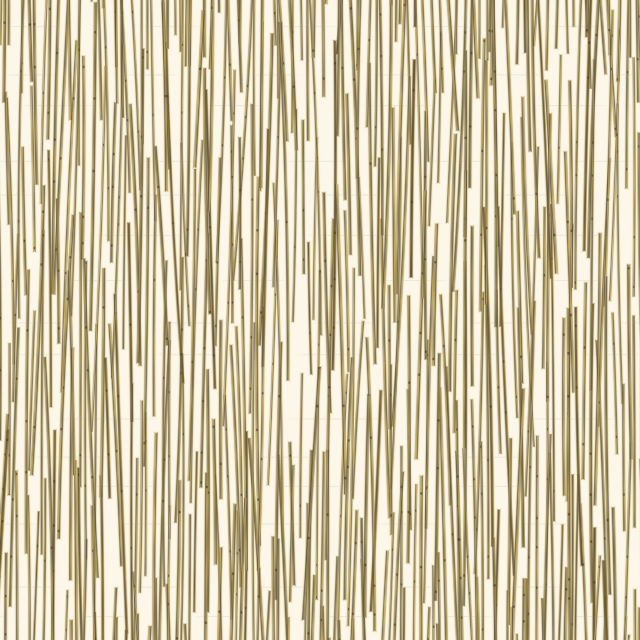
Give the GLSL for this texture, as a Shadertoy shader.

```glsl
// Upright dry grass stalks scattered over cream paper with faint cross threads.
// Interleaved columns each hold one thin, tilted, slightly bowed stalk per cell;
// a stalk has a gold body, dark rims, rare knots and a pale warm halo.
#define LAYERS 4
#define COLUMNS 26.0
#define CELL_HEIGHT 0.38
#define LENGTH_RANGE vec2(0.10, 0.29)
#define WIDTH_RANGE vec2(0.0011, 0.0021)
#define TILT 0.055
#define BOW 0.12
#define SOFTNESS 0.0017
#define HALO_SIZE 0.0034
#define KNOT_SPACING 0.07
#define THREAD_SPACING 0.066

const vec3 PAPER = vec3(0.988, 0.967, 0.912);
const vec3 WARM = vec3(0.92, 0.875, 0.72);
const vec3 GOLD = vec3(0.66, 0.58, 0.34);
const vec3 OLIVE = vec3(0.57, 0.51, 0.32);
const vec3 BROWN = vec3(0.45, 0.36, 0.17);
const vec3 RIM = vec3(0.36, 0.31, 0.21);
const vec3 KNOT = vec3(0.26, 0.20, 0.09);

vec4 hash4(vec2 p) {
    vec4 q = fract(p.xyxy * vec4(0.1031, 0.1030, 0.0973, 0.1099));
    q += dot(q, q.wzxy + 33.33);
    return fract((q.xxyz + q.yzzw) * q.zywx);
}

// Paper with broken, barely visible horizontal threads
vec3 paperColor(vec2 uv, float soft) {
    float row = floor(uv.y / THREAD_SPACING);
    vec4 r = hash4(vec2(row, 7.0));
    float y = (row + 0.2 + 0.6 * r.x) * THREAD_SPACING;
    float line = 1.0 - smoothstep(0.0, soft, abs(uv.y - y));
    float broken = smoothstep(0.0, 0.8, sin(uv.x * (17.0 + 20.0 * r.y) + 6.28 * r.z));
    return PAPER * (1.0 - 0.06 * line * broken);
}

// Colour of a stalk: across runs -1 to 1 over its width, along is its length
vec3 stalkColor(float across, float along, vec4 r, vec2 id) {
    vec3 body = mix(GOLD, OLIVE, smoothstep(0.3, 0.9, r.x));
    body = mix(body, BROWN, 0.85 * step(0.87, r.y));
    body *= 0.92 + 0.16 * r.z + 0.08 * sin(along * 60.0 + 6.28 * r.w);
    float side = 0.35 * sign(r.w - 0.5);
    vec3 color = mix(body, RIM, smoothstep(0.3, 1.2, abs(across - side)));

    float slot = along / KNOT_SPACING + r.z;
    vec4 k = hash4(id + floor(slot) * 3.7);
    float offset = (fract(slot) - 0.2 - 0.6 * k.x) * KNOT_SPACING;
    float knot = 1.0 - smoothstep(0.0005, 0.0032, abs(offset));
    return mix(color, KNOT, 0.65 * knot * step(0.7, k.y));
}

void mainImage(out vec4 fragColor, in vec2 fragCoord) {
    vec2 uv = fragCoord / iResolution.y;
    float soft = max(SOFTNESS, 0.6 / iResolution.y);
    vec4 ink = vec4(0.0);
    float nearest = 1.0;

    for (int layer = 0; layer < LAYERS; layer++) {
        float shiftX = float(layer) / float(LAYERS);
        float baseColumn = floor(uv.x * COLUMNS + shiftX);
        for (int i = -1; i <= 1; i++) {
            float column = baseColumn + float(i);
            float key = column + 61.0 * float(layer) + 11.0;
            float shiftY = hash4(vec2(key, 3.0)).x;
            float baseRow = floor(uv.y / CELL_HEIGHT + shiftY);
            for (int j = -1; j <= 1; j++) {
                float row = baseRow + float(j);
                vec2 id = vec2(key, row + 23.0);
                vec4 place = hash4(id);
                vec4 form = hash4(id + 137.0);
                vec4 tone = hash4(id + 291.0);

                // Stalk frame: centre, lean and bow
                vec2 jitter = vec2(0.28, 0.4) * (place.xy - 0.5);
                vec2 center = vec2((column + 0.5 - shiftX + jitter.x) / COLUMNS,
                                   (row + 0.5 - shiftY + jitter.y) * CELL_HEIGHT);
                vec2 p = uv - center;

                // Neighbours share a drifting lean, so they flow together
                float drift = 0.022 * sin(center.x * 23.0 + 2.0 * sin(center.y * 7.0));
                float lean = drift + TILT * (place.z + place.w - 1.0);
                p.x -= lean * p.y + BOW * (form.z - 0.5) * p.y * p.y;

                float halfLength = mix(LENGTH_RANGE.x, LENGTH_RANGE.y, form.x);
                float halfWidth = mix(WIDTH_RANGE.x, WIDTH_RANGE.y, form.y);
                float d = max(abs(p.x) - halfWidth, abs(p.y) - halfLength);
                float cover = 1.0 - smoothstep(-soft, soft, d);
                vec3 color = stalkColor(p.x / halfWidth, p.y, tone, id);
                ink = mix(ink, vec4(color, 1.0), cover);
                nearest = min(nearest, d);
            }
        }
    }

    // Warm halo on the paper, then the stalks over it
    float halo = 1.0 - smoothstep(0.0, HALO_SIZE, nearest);
    vec3 ground = mix(paperColor(uv, soft), WARM, 0.9 * halo);
    fragColor = vec4(ground * (1.0 - ink.a) + ink.rgb, 1.0);
}
```
